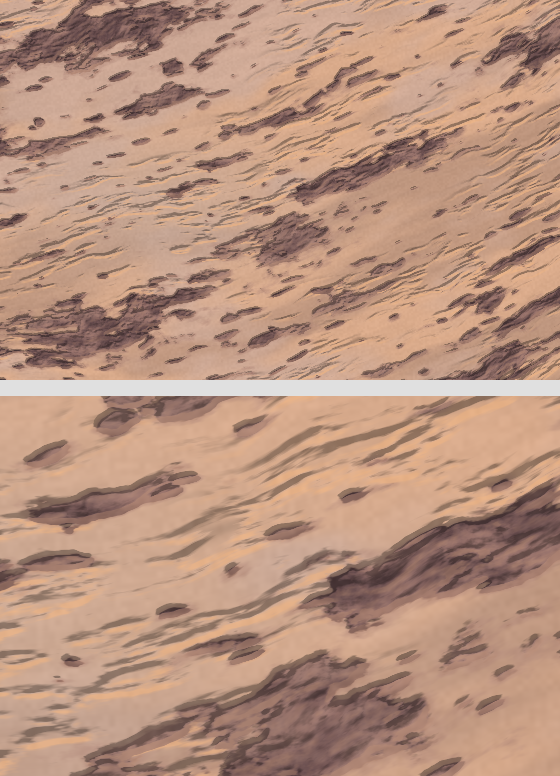
Top, the full canvas; bottom, a detail of the centre.
Write a Shadertoy shader that draws this texture.

```glsl
// Aerial view of a sandy desert with dark, wind-combed rock outcrops along curved flow lines.

float hash(vec2 p) {
    vec3 a = fract(p.xyx * 0.1031);
    a += dot(a, a.yzx + 33.33);
    return fract((a.x + a.y) * a.z);
}

float noise(vec2 p) {
    vec2 i = floor(p), f = fract(p);
    f = f * f * (3.0 - 2.0 * f);
    return mix(mix(hash(i), hash(i + vec2(1, 0)), f.x),
               mix(hash(i + vec2(0, 1)), hash(i + vec2(1, 1)), f.x), f.y);
}

float fbm(vec2 p) {
    float sum = 0.0, amp = 0.5;
    for (int i = 0; i < 5; i++) {
        sum += amp * noise(p);
        p = mat2(1.6, 0.25, -0.25, 1.6) * p * 1.23 + 7.3;
        amp *= 0.5;
    }
    return sum;
}

// Bends the canvas so that the wind direction runs along x
vec2 flow(vec2 p) {
    float bend = 0.12 * p.x + 0.125 * p.x * p.x;
    return vec2(p.x, p.y - bend + 0.06 * (noise(p * 3.0) - 0.5))
         + 0.014 * (noise(p * 17.0) - 0.5);
}

// Scattered lens shapes, one in five cells: 1 at a centre, 0 on a rim
float lenses(vec2 q, vec2 cell, float seed) {
    vec2 g = q / cell + seed, id = floor(g);
    float best = -1.0;
    for (int j = -1; j <= 1; j++)
    for (int i = -1; i <= 1; i++) {
        vec2 c = id + vec2(i, j);
        if (mod(2.0 * c.x + 3.0 * c.y, 5.0) > 0.5) continue;
        vec2 centre = c + vec2(hash(c + 17.0), hash(c + 41.0));
        vec2 size = mix(vec2(0.35, 0.25), vec2(0.95, 0.6),
                        vec2(hash(c + 73.0), hash(c + 97.0)));
        best = max(best, 1.0 - length((g - centre) / size));
    }
    return best;
}

// x: rock field, positive on rock; y: terrain height
vec2 terrain(vec2 p) {
    vec2 q = flow(p);
    float rough = fbm(q * vec2(20, 46)) - 0.48;
    float cluster = smoothstep(0.35, 0.6, fbm(q * vec2(2.5, 6) + 3.0));
    float big = lenses(q, vec2(0.42, 0.15), 11.0) - 0.28;
    float medium = lenses(q, vec2(0.17, 0.056), 5.0) - 0.8 + 0.45 * cluster;
    float small = lenses(q, vec2(0.05, 0.021), 23.0) - 0.95 + 0.6 * cluster;
    float rock = max(big, max(medium, small)) + 2.2 * rough;

    float crumple = 1.0 - abs(2.0 * fbm(q * vec2(30, 55) + 9.0) - 1.0);
    float ridges = smoothstep(0.5, 0.72, fbm(q * vec2(13, 55) + 31.0));
    float patches = smoothstep(0.4, 0.6, fbm(q * vec2(2, 5) + 50.0) + 0.08 * (p.x - 0.6));
    float height = smoothstep(-0.04, 0.3, rock) * (0.3 + 0.7 * crumple)
                 + 0.6 * ridges * patches;
    return vec2(rock, height);
}

vec3 sandColour(vec2 p) {
    vec2 q = flow(p);
    float streak = fbm(q * vec2(1.6, 8));
    float dust = fbm(q * vec2(1.8, 4) + 20.0);
    float basin = exp(-dot((p - vec2(0.4, 0.47)) * vec2(2.5, 5), (p - vec2(0.4, 0.47)) * vec2(2.5, 5)));
    vec3 sand = mix(vec3(0.855, 0.67, 0.545), vec3(0.75, 0.59, 0.495),
                    smoothstep(0.45, 0.64, streak));
    sand = mix(sand, vec3(0.81, 0.67, 0.60), 0.85 * smoothstep(0.47, 0.6, dust));
    sand = mix(sand, vec3(0.77, 0.66, 0.60), 0.65 * basin);
    // Faint wind lines
    return sand * (1.0 + 0.07 * (fbm(q * vec2(6, 70)) - 0.48));
}

void mainImage(out vec4 fragColor, in vec2 fragCoord) {
    vec2 p = fragCoord / iResolution.y;
    vec2 ground = terrain(p);
    float light = ground.y - terrain(p + vec2(0.0028, -0.0038)).y;
    float rockMask = smoothstep(-0.03, 0.1, ground.x);

    // Sand, stained by debris around the outcrops
    vec3 colour = sandColour(p);
    colour = mix(colour, vec3(0.68, 0.52, 0.47), 0.5 * smoothstep(-0.35, 0.05, ground.x));

    // Dark rock, partly veiled by blown sand
    vec2 q = flow(p);
    vec3 rock = mix(vec3(0.40, 0.295, 0.30), vec3(0.59, 0.445, 0.42),
                    smoothstep(0.32, 0.68, fbm(q * vec2(24, 50) + 60.0)));
    float veil = 0.6 * smoothstep(0.5, 0.66, fbm(q * vec2(5, 14) + 80.0));
    colour = mix(colour, mix(rock, vec3(0.68, 0.53, 0.48), veil), rockMask);

    // Sunlit lower-right faces and shaded upper-left faces
    float sunlit = clamp(light * 2.6, 0.0, 0.75) * mix(1.0, 0.3, rockMask);
    colour = mix(colour, vec3(0.92, 0.70, 0.52), sunlit);
    colour *= 1.0 - clamp(-light * 1.5, 0.0, 0.32);

    // Fine grain
    colour += 0.03 * (noise(p * 190.0) - 0.5);
    fragColor = vec4(colour, 1.0);
}
```
